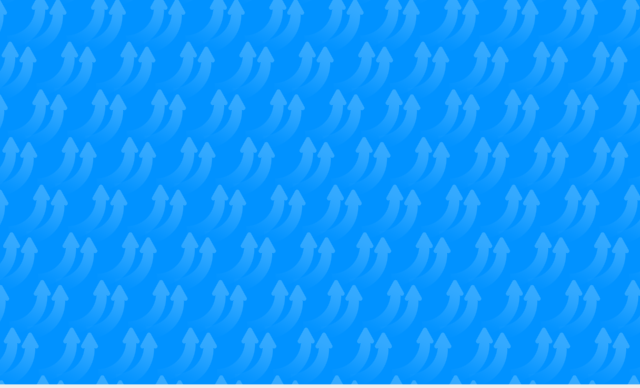
A WebGL 2 fragment shader for this pattern:

```glsl
#version 300 es
precision highp float;
// Staggered rows of paired, upward-curving arrows that fade into a blue ground.

uniform vec2 u_resolution;
out vec4 fragColor;

const vec3 GROUND = vec3(0.004, 0.573, 1.0);
const vec3 ARROW_LIGHT = vec3(0.205, 0.665, 1.0);
const vec3 STRIP = vec3(0.94, 0.93, 0.92);

const float COLUMNS = 10.77;      // arrow pairs across the canvas; one pair = one unit
const float ROW_PITCH = 0.802;
const float FIRST_ROW = -0.10;    // tip height of row 0, measured down from the top
const float STRIP_HEIGHT = 0.0093; // share of the canvas height
const vec2 PAIR_OFFSET = vec2(0.30, -0.084);

float coverage(float dist, float pixel) {
    return clamp(0.5 - dist / pixel, 0.0, 1.0);
}

// Isosceles triangle with its tip at the origin and base corners at (+-q.x, q.y), q.y < 0.
float triangleDistance(vec2 p, vec2 q) {
    p.x = abs(p.x);
    vec2 a = p - q * clamp(dot(p, q) / dot(q, q), 0.0, 1.0);
    vec2 b = p - q * vec2(clamp(p.x / q.x, 0.0, 1.0), 1.0);
    vec2 d = min(vec2(dot(a, a), p.x * q.y - p.y * q.x),
                 vec2(dot(b, b), p.y - q.y));
    return -sqrt(d.x) * sign(d.y);
}

// Crescent between two circles: narrow below the head, wider at the tail.
float stemDistance(vec2 p) {
    float outer = length(p - vec2(-0.545, -0.28)) - 0.63;
    float inner = length(p - vec2(-0.563, -0.22)) - 0.479;
    float ends = max(p.y + 0.22, -0.555 - p.x);
    return max(max(outer, -inner), ends);
}

// Opacity of one arrow whose tip is at the origin.
float arrow(vec2 p, float pixel) {
    const float rounding = 0.035;
    float head = triangleDistance(p + vec2(0.0, rounding), vec2(0.108, -0.195)) - rounding;
    float shape = min(head, stemDistance(p));
    float along = dot(p, vec2(-0.42, -0.91));
    float fade = 1.0 - smoothstep(0.05, 1.05, along);
    return coverage(shape, pixel) * fade;
}

// Tip position across for a given row and column, with a slight drift and a seam.
float tipX(float row, float column) {
    float odd = mod(row, 2.0);
    float seamColumn = floor(6.95 - 0.3 * row + 0.6 * odd);
    float seamShift = 0.055 * step(seamColumn, column);
    return 0.675 - 0.51 * odd + 0.006 * row + column - seamShift;
}

// Combined opacity of all arrows that can reach point p (y runs down).
float arrowField(vec2 p, float pixel) {
    float clear = 1.0;
    float nearRow = floor((p.y - FIRST_ROW) / ROW_PITCH + 0.02);
    for (int i = 0; i < 2; i++) {
        float row = nearRow - float(i);
        float nearColumn = floor(p.x - tipX(row, 0.0) + 0.5);
        for (int j = -1; j <= 1; j++) {
            float column = nearColumn + float(j);
            vec2 local = vec2(p.x - tipX(row, column), FIRST_ROW + row * ROW_PITCH - p.y);
            clear *= 1.0 - arrow(local, pixel);
            clear *= 1.0 - arrow(local - PAIR_OFFSET, pixel);
        }
    }
    return 1.0 - clear;
}

void main() {
    float pixel = COLUMNS / u_resolution.x;
    vec2 p = vec2(gl_FragCoord.x, u_resolution.y - gl_FragCoord.y) * pixel;
    vec3 color = mix(GROUND, ARROW_LIGHT, arrowField(p, 1.3 * pixel));

    // Pale strip along the bottom edge
    float stripDistance = gl_FragCoord.y - STRIP_HEIGHT * u_resolution.y;
    color = mix(color, STRIP, coverage(stripDistance, 1.0));
    fragColor = vec4(color, 1.0);
}
```
